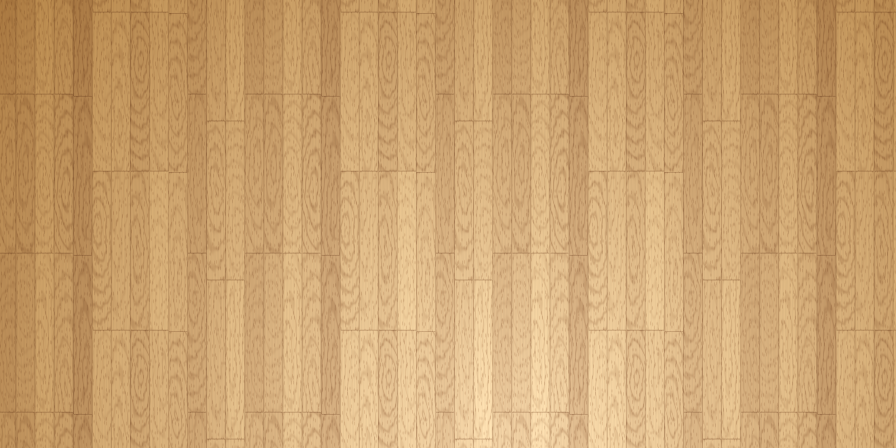
Give the GLSL for this texture, as a Shadertoy shader.

```glsl
// Per plank of one repeat: height of a board end, and depth of the stain
const float JOINT[13] = float[13](.08, .08, .08, .08, .43, .263, .263, .263, .263, .26, .08, .375, .375);
const float STAIN[13] = float[13](.75, .7, .25, .45, 1., .25, .2, .55, .1, .3, .8, .3, .15);

float hash(vec2 p) {
    return fract(sin(dot(p, vec2(127.1, 311.7))) * 43758.5);
}

// Cellular noise: distance to the nearest scattered point
float cellular(vec2 p, float seed) {
    vec2 cell = floor(p);
    float nearest = 2.;
    for (int j = -1; j <= 1; j++)
        for (int i = -1; i <= 1; i++) {
            vec2 c = cell + vec2(i, j);
            vec2 point = c + vec2(hash(c + seed), hash(c + seed + 17.3));
            nearest = min(nearest, length(p - point));
        }
    return nearest;
}

// Nested, wavering growth rings around a long oval heart
float growthRings(vec2 q, vec2 id) {
    float phase = 6.283 * hash(id + 3.1);
    float stretch = mix(.7, 2.4, hash(id + 5.7));
    vec2 heart = vec2(.5, .7) * (vec2(hash(id + 1.9), hash(id + 8.3)) - .5);
    if (id == vec2(1, 0) || id == vec2(7, 1)) {
        heart = vec2(0, .2);
        stretch = 2.3;
    }
    q -= heart;
    q.x += .07 * sin(q.y * 9. + phase) + .035 * sin(q.y * 25. + 2. * phase);
    float radius = length(vec2(q.x, q.y * stretch));
    radius += .018 * sin(q.y * 61. + q.x * 14. + phase);
    return pow(.5 + .5 * sin(radius * 29. + phase), 4.);
}

void mainImage(out vec4 fragColor, in vec2 fragCoord) {
    vec2 uv = fragCoord / iResolution.xy;
    vec2 p = fragCoord / iResolution.y;
    float pixel = 1. / iResolution.y;

    // Thirteen planks across and two boards down make one repeat
    vec2 size = vec2(.04257, .355);
    float slot = (p.x + .007) / size.x;
    float plank = mod(floor(slot), 13.);
    float row = (p.y - JOINT[int(plank)]) / size.y;
    vec2 id = vec2(plank, mod(floor(row), 2.));
    vec2 q = fract(vec2(slot, row)) - .5;
    float seed = id.x * 7. + id.y * 131.;

    // Light pooled at the foot of the floor
    float away = length((uv - vec2(.57, 0)) * vec2(1.5, .75));
    vec3 color = mix(vec3(.985, .88, .71), vec3(.70, .515, .28), min(away / 1.15, 1.));

    // Stain of each board
    float stain = STAIN[int(plank)] + .3 * (hash(id + 11.) - .5);
    color *= mix(vec3(1.03, 1.03, 1.02), vec3(.93, .89, .86), stain);

    // Fine streaks, growth rings and short flecks
    float streak = sin(q.x * 37. + 2. * sin(q.y * 5. + seed) + seed)
                 + .6 * sin(q.x * 71. + 3. * sin(q.y * 3. + seed));
    color *= 1. + .012 * streak;
    float rings = growthRings(q, id) * mix(.3, 1., hash(id + 23.));
    color *= 1. - rings * vec3(.10, .14, .17);
    float fleck = smoothstep(.3, .08, cellular(q * vec2(6, 17), seed));
    color *= 1. - fleck * vec3(.07, .10, .12);

    // Seams between planks and at board ends
    vec2 edge = (.5 - abs(q)) * size;
    vec2 seam = 1. - smoothstep(vec2(.0003), vec2(.0012 + .5 * pixel), edge);
    color *= 1. - max(seam.x * .8, seam.y) * vec3(.13, .17, .20);

    fragColor = vec4(color, 1);
}
```
